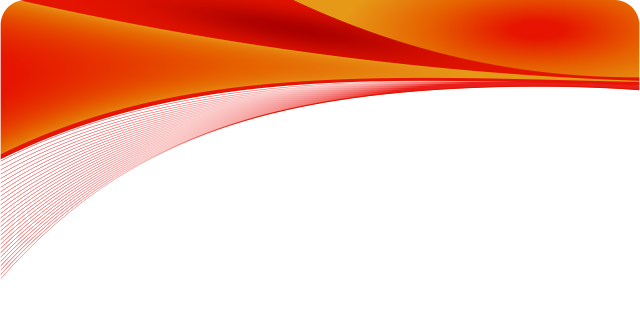
Write a Shadertoy shader that draws this background.

```glsl
// Fiery swooshes along the top of a white page with rounded upper corners.
// Each ribbon is bounded by a polynomial curve and shaded by a heat ramp;
// a fan of hairlines is interpolated between the two lowest curves.

const vec3 GOLD = vec3(0.90, 0.60, 0.09);
const vec3 ORANGE = vec3(0.90, 0.38, 0.0);
const vec3 RED = vec3(0.90, 0.08, 0.0);
const vec3 CRIMSON = vec3(0.67, 0.0, 0.0);

// Heat 0 is gold, 0.5 is orange, 1 is red.
vec3 ember(float heat) {
    vec3 warm = mix(GOLD, ORANGE, clamp(heat * 2.0, 0.0, 1.0));
    return mix(warm, RED, clamp(heat * 2.0 - 1.0, 0.0, 1.0));
}

// Boundary curves: depth below the top edge, in canvas heights.
float wedgeBottom(float x) {
    float v = 1.0 - x / 0.664;
    return 0.239 + v * v * (0.0965 + v * (0.1085 + v * 0.0293));
}

float fanBottom(float x) {
    float v = 1.0 - x / 0.84;
    return 0.2594 + v * v * (0.273 + v * (-0.062 + v * 0.3724));
}

float wedgeTop(float x) {
    float s = x - 0.0286;
    return s * (0.4344 - 0.1892 * s);
}

float glowBottom(float x) {
    return 0.233 * (1.0 - pow(max(1.0 - (x - 0.4583) / 0.5417, 0.0), 2.1));
}

// Antialiased coverage of a signed distance, negative inside.
float cover(float d, float pixel) {
    return clamp(0.5 - d / pixel, 0.0, 1.0);
}

void mainImage(out vec4 fragColor, in vec2 fragCoord) {
    float x = fragCoord.x / iResolution.x;
    float y = 1.0 - fragCoord.y / iResolution.y;
    float pixel = 1.0 / iResolution.y;
    float aspect = iResolution.x / iResolution.y;

    float low = wedgeBottom(x);
    float fan = fanBottom(x);
    float high = wedgeTop(x);
    float glow = glowBottom(x);
    vec3 color = vec3(1.0);

    // Fan of hairlines, crowding towards its lower edge
    float t = clamp((y - low) / (fan - low), 0.001, 1.2);
    float index = 28.0 * pow(t, 1.0 + 0.7 * smoothstep(0.0, 0.6, x));
    float rate = max(length(vec2(dFdx(index), dFdy(index))), 0.0001);
    float width = 0.0014 * iResolution.y;
    float dist = abs(fract(index + 0.5) - 0.5) / rate;
    float hairline = clamp(0.5 + 0.5 * width - dist, 0.0, min(width, 1.0));
    float average = min(width * 0.65 * rate, 1.0);
    float lines = mix(hairline, average, smoothstep(0.35, 0.8, rate));
    float inFan = cover(y - fan - 0.001, pixel) * cover(low - y, pixel);
    color = mix(color, vec3(0.91, 0.12, 0.10), lines * inFan);
    float rim = cover(abs(y - fan) - 0.0018, pixel) * smoothstep(0.15, 0.45, x);
    color = mix(color, RED, rim);

    // Orange wedge, hottest at the left and gold along its edges
    float q = clamp((y - high) / max(low - high, 0.001), 0.0, 1.0);
    float wedgeHeat = pow(4.0 * q * (1.0 - q), 0.6) * (1.03 - 1.4 * x);
    color = mix(color, ember(wedgeHeat), cover(y - low, pixel));

    // Red stripe under the wedge
    float stripe = abs(y - low) - mix(0.0075, 0.0045, smoothstep(0.0, 0.6, x));
    color = mix(color, RED, cover(stripe, pixel));

    // Red band with a slanted dark core
    vec2 core = vec2((x - 0.46) / 0.2, (y - 0.085 - 0.32 * (x - 0.45)) / 0.055);
    vec3 band = mix(RED, CRIMSON, exp(-dot(core, core)));
    color = mix(color, band, cover(y - high, pixel));

    // Upper right sheet with a red glow
    float radius = length(vec2((x - 0.84) / 0.2, (y - 0.09) / 0.13));
    color = mix(color, ember(1.15 - 0.75 * radius), cover(y - glow, pixel));

    // Rounded upper corners
    vec2 corner = vec2(abs(x - 0.5) * aspect - 0.5 * aspect + 0.077, 0.075 - y);
    float frame = length(max(corner, 0.0)) + min(max(corner.x, corner.y), 0.0) - 0.075;
    color = mix(vec3(1.0), color, cover(frame, pixel));

    fragColor = vec4(color, 1.0);
}
```
